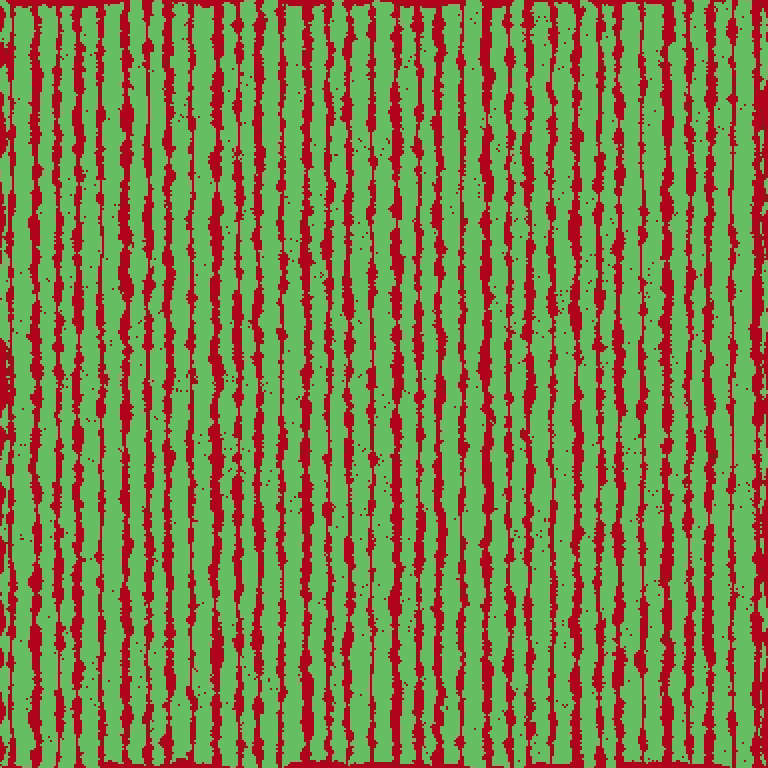
Reproduce this pattern procedurally as a WebGL 2 fragment shader.

```glsl
#version 300 es
precision highp float;

uniform vec2 u_resolution;
out vec4 outColor;

// Layout, in canvas widths; stripes come in groups of four
const float CELLS = 384.0;
const float SPACING = 0.02935;
const float FIRST_STRIPE = 0.0469;
const vec4 GROUP_OFFSET = vec4(0.0, -0.0003, -0.0039, -0.0030);
const vec4 HALF_WIDTH = vec4(0.0056, 0.0039, 0.0049, 0.0031);
const float MIN_HALF_WIDTH = 0.0018;

// Wear
const float SWAY = 0.0044;
const float LUMPS = 0.0078;
const float FRAY = 0.0056;
const float GRAIN = 0.0020;
const float SPECK_RATE = 0.022;
const float BORDER_DEPTH = 0.0062;
const float RIM = 0.0028;
const int SAMPLES = 3;

const vec3 GREEN = vec3(0.40, 0.745, 0.39);
const vec3 PALE_RIM = vec3(0.58, 0.64, 0.42);
const vec3 RED = vec3(0.70, 0.01, 0.11);
const vec3 DARK_RIM = vec3(0.53, 0.10, 0.09);

float hash(vec2 p) {
  vec3 q = fract(vec3(p.xyx) * 0.1031);
  q += dot(q, q.yzx + 33.33);
  return fract((q.x + q.y) * q.z);
}

float noise(vec2 p) {
  vec2 i = floor(p);
  vec2 f = fract(p);
  f = f * f * (3.0 - 2.0 * f);
  float low = mix(hash(i), hash(i + vec2(1.0, 0.0)), f.x);
  float high = mix(hash(i + vec2(0.0, 1.0)), hash(i + vec2(1.0)), f.x);
  return mix(low, high, f.y);
}

// Signed distance to the nearest worn stripe, negative inside
float stripeField(vec2 p, float roughness) {
  float index = round((p.x - FIRST_STRIPE + 0.0018) / SPACING);
  int member = int(mod(index + 4.0, 4.0));
  float center = FIRST_STRIPE + index * SPACING + GROUP_OFFSET[member];
  center += SWAY * (noise(vec2(index * 17.0 + 90.0, p.y * 28.0)) - 0.5);
  float halfWidth = max(HALF_WIDTH[member] + roughness, MIN_HALF_WIDTH);
  return abs(p.x - center) - halfWidth;
}

// Broken ragged edging along all four sides
float borderField(vec2 p, float roughness) {
  vec2 side = min(p, 1.0 - p);
  float alongX = noise(vec2(p.x * 34.0, floor(p.y * 2.0) * 9.0 + 5.0));
  float alongY = noise(vec2(floor(p.x * 2.0) * 9.0 + 60.0, p.y * 42.0));
  vec2 depth = BORDER_DEPTH * (vec2(alongX, alongY) * 2.4 - vec2(0.5, 0.65));
  return min(side.y - depth.x, side.x - depth.y) - roughness * 0.6;
}

vec3 patternColor(vec2 uv) {
  vec2 cell = floor(uv * CELLS);
  vec2 p = (cell + 0.5) / CELLS;
  float roughness = LUMPS * (noise(p * 62.0 + 11.0) - 0.5)
                  + FRAY * (noise(p * 155.0 + 47.0) - 0.5)
                  + GRAIN * (hash(cell + 3.0) - 0.5);
  float field = min(stripeField(p, roughness), borderField(p, roughness));

  // Sparse specks gathered in loose clusters
  float cluster = smoothstep(0.5, 0.9, noise(p * 26.0 + 140.0));
  float speckChance = SPECK_RATE * (0.08 + cluster);
  if (hash(cell + 401.0) < speckChance) field = min(field, -0.0002);

  vec3 ground = mix(PALE_RIM, GREEN, smoothstep(0.0, RIM, field));
  vec3 stripe = mix(DARK_RIM, RED, smoothstep(0.0, RIM, -field));
  return field < 0.0 ? stripe : ground;
}

void main() {
  // Average a small grid of samples to smooth the cell edges
  vec3 sum = vec3(0.0);
  for (int y = 0; y < SAMPLES; y++) {
    for (int x = 0; x < SAMPLES; x++) {
      vec2 shift = (vec2(x, y) + 0.5) / float(SAMPLES) - 0.5;
      sum += patternColor((gl_FragCoord.xy + shift) / u_resolution);
    }
  }
  outColor = vec4(sum / float(SAMPLES * SAMPLES), 1.0);
}
```
